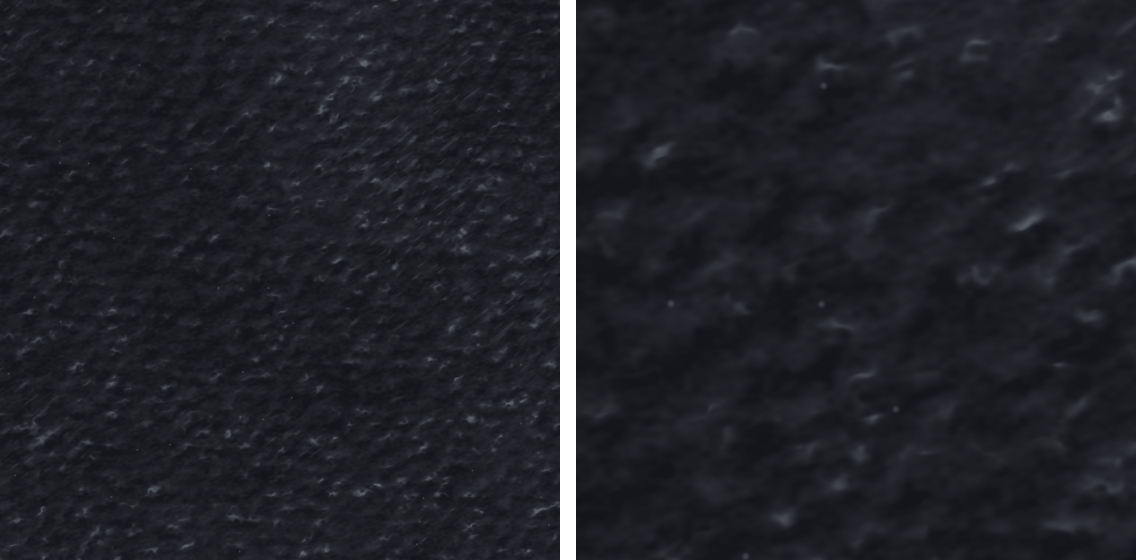
Left, the full canvas; right, a detail of the centre.
This texture is drawn by a WebGL 2 fragment shader. Its source:

```glsl
#version 300 es
precision highp float;
// Dark painted canvas: staggered weave bumps with small ragged glints, brush grain and dust.

#define GRID vec2(24.0, 38.0)               // weave columns and rows
#define JITTER 0.55                         // irregularity of the bumps
#define TILT 0.30                           // mean slant of the glints, radians
#define RELIEF 0.50                         // light and shade on the bumps
#define GLINT_GAIN 1.75                     // strength of the highlights
#define GRAIN 1.0                           // contrast of the brush grain
#define DARK vec3(0.080, 0.084, 0.106)
#define MID vec3(0.172, 0.178, 0.205)
#define GLINT vec3(0.175, 0.188, 0.188)

uniform vec2 u_resolution;
out vec4 fragColor;

float hash(vec2 p) {
    vec3 h = fract(p.xyx * vec3(0.1031, 0.1030, 0.0973));
    h += dot(h, h.yzx + 33.33);
    return fract((h.x + h.y) * h.z);
}

vec2 hash2(vec2 p) {
    return vec2(hash(p + 17.3), hash(p + 71.9));
}

float noise(vec2 p) {
    vec2 i = floor(p), f = fract(p);
    f = f * f * (3.0 - 2.0 * f);
    return mix(mix(hash(i), hash(i + vec2(1, 0)), f.x),
               mix(hash(i + vec2(0, 1)), hash(i + vec2(1, 1)), f.x), f.y);
}

float fbm(vec2 p) {
    float sum = 0.0, amp = 0.5;
    for (int k = 0; k < 4; k++) {
        sum += amp * noise(p);
        p = p * 2.03 + 11.7;
        amp *= 0.5;
    }
    return sum;
}

vec2 rotate(vec2 p, float a) {
    float c = cos(a), s = sin(a);
    return vec2(c * p.x + s * p.y, c * p.y - s * p.x);
}

// Returns bump shading in x and highlight strength in y.
vec2 weave(vec2 uv) {
    vec2 warp = vec2(fbm(uv * 5.0), fbm(uv * 5.0 + 40.0)) - 0.5;
    vec2 ragged = vec2(noise(uv * 130.0), noise(uv * 130.0 + 60.0)) - 0.5;
    vec2 q = uv * GRID + warp * 1.8 + ragged * vec2(0.22, 0.34);
    vec2 sum = vec2(0.0);
    for (int j = -1; j <= 1; j++) {
        float row = floor(q.y) + float(j);
        float shift = 0.5 * mod(row, 2.0);
        for (int i = -1; i <= 1; i++) {
            vec2 cell = vec2(floor(q.x - shift) + float(i), row);
            vec2 rnd = hash2(cell), form = hash2(cell + 130.0);
            vec2 centre = cell + vec2(0.5 + shift, 0.5) + JITTER * (rnd - 0.5);
            vec2 d = (q - centre) * vec2(GRID.y / GRID.x, 1.0);
            d = rotate(d, TILT + 0.8 * (form.x - 0.5));

            float bump = exp(-dot(d * d, vec2(1.9, 5.0)));
            sum.x += bump * (2.4 * d.y + 0.2) * (0.5 + rnd.x);

            // Bright core with a soft halo on the lit upper side of the bump
            vec2 size = vec2(mix(0.22, 0.46, form.y), mix(0.10, 0.19, rnd.y));
            vec2 e = (d - vec2(0.0, 0.16 - 0.2 * d.x * d.x)) / size;
            float power = hash(cell + 260.0);
            float r2 = dot(e, e);
            sum.y += (0.75 * exp(-r2) + 0.25 * exp(-0.3 * r2)) * power * power;
        }
    }
    return sum;
}

// Sparse dust: small dots and a few faint curled fibres.
float dust(vec2 uv) {
    vec2 q = uv * 22.0, cell = floor(q);
    vec2 rnd = hash2(cell + 400.0);
    vec2 d = fract(q) - mix(vec2(0.3), vec2(0.7), rnd);
    float pick = hash(cell + 510.0);
    float speck = smoothstep(0.07, 0.0, length(d)) * step(0.95, pick);
    float ring = smoothstep(0.06, 0.0, abs(length(d * vec2(0.8, 1.0)) - 0.17));
    float arc = smoothstep(0.0, 0.8, rotate(d, 6.28 * rnd.x).x / 0.2);
    return 0.8 * speck + 0.4 * ring * arc * step(pick, 0.012);
}

void main() {
    vec2 uv = gl_FragCoord.xy / min(u_resolution.x, u_resolution.y);
    vec2 relief = weave(uv);

    // Grain drawn out along the slant of the brush, over a finer tooth
    vec2 along = rotate(uv, TILT);
    float tooth = noise(uv * vec2(190.0, 250.0) + 31.0) - 0.5;
    float fine = noise(along * vec2(95.0, 210.0)) - 0.5;
    float coarse = fbm(along * vec2(34.0, 70.0)) - 0.47;
    float patches = fbm(uv * 3.2 + 7.0) - 0.47;

    // Glints gather in patches, more towards the bottom
    float gloss = clamp(0.85 + 1.2 * patches + 0.35 * (0.5 - uv.y), 0.35, 1.4);
    float broken = smoothstep(0.2, 0.75, noise(along * vec2(110.0, 190.0) + 90.0));
    float glint = GLINT_GAIN * relief.y * gloss * (0.2 + 0.8 * broken);

    // Fine scratches where the brush ran dry
    float dry = smoothstep(0.48, 0.66, fbm(uv * 4.0 + 23.0));
    vec2 stroke = rotate(uv, 0.65) * vec2(48.0, 170.0);
    glint += 0.35 * dry * smoothstep(0.65, 0.95, noise(stroke));

    float tone = 0.33 + RELIEF * relief.x + 0.55 * patches
               + GRAIN * (0.24 * tooth + 0.32 * fine + 0.6 * coarse);
    vec3 colour = mix(DARK, MID, clamp(tone, 0.0, 1.2));
    colour += GLINT * min(glint + dust(uv), 1.2);
    fragColor = vec4(colour, 1.0);
}
```
